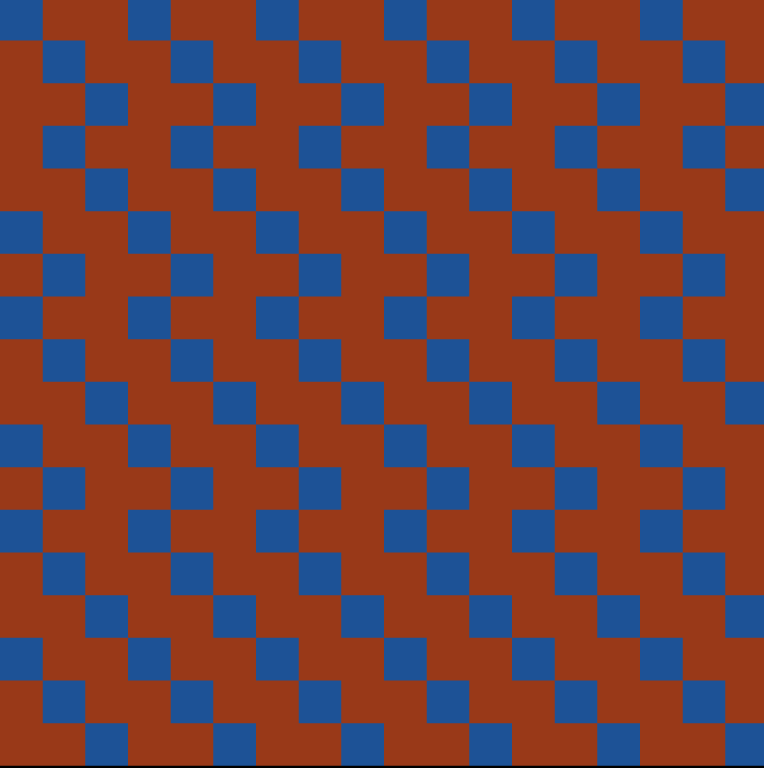
Give the GLSL for this pattern, as a Shadertoy shader.

```glsl
// Column of the blue square within each group of three; three rows step back
float rowPhase(float row) {
    return mod(row + step(3.0, row) + step(7.0, row) + step(12.0, row), 3.0);
}

// Colour at a point measured in cells, with y running down from the top
vec3 weave(vec2 p) {
    vec2 cell = floor(p);
    float isBlue = 1.0 - step(0.5, abs(mod(cell.x, 3.0) - rowPhase(cell.y)));
    vec3 color = mix(vec3(0.60, 0.225, 0.095), vec3(0.115, 0.32, 0.59), isBlue);
    return color * (1.0 - step(18.0, p.y)); // thin black strip along the bottom
}

void mainImage(out vec4 fragColor, in vec2 fragCoord) {
    // Average a 4 x 4 grid inside the pixel for smooth edges
    vec3 sum = vec3(0.0);
    for (int i = 0; i < 16; i++) {
        vec2 offset = (vec2(i % 4, i / 4) + 0.5) / 4.0 - 0.5;
        vec2 uv = (fragCoord + offset) / iResolution.y;
        sum += weave(18.0 * vec2(uv.x, 1.0 - uv.y) + vec2(0.0, 0.05));
    }
    fragColor = vec4(sum / 16.0, 1.0);
}
```
